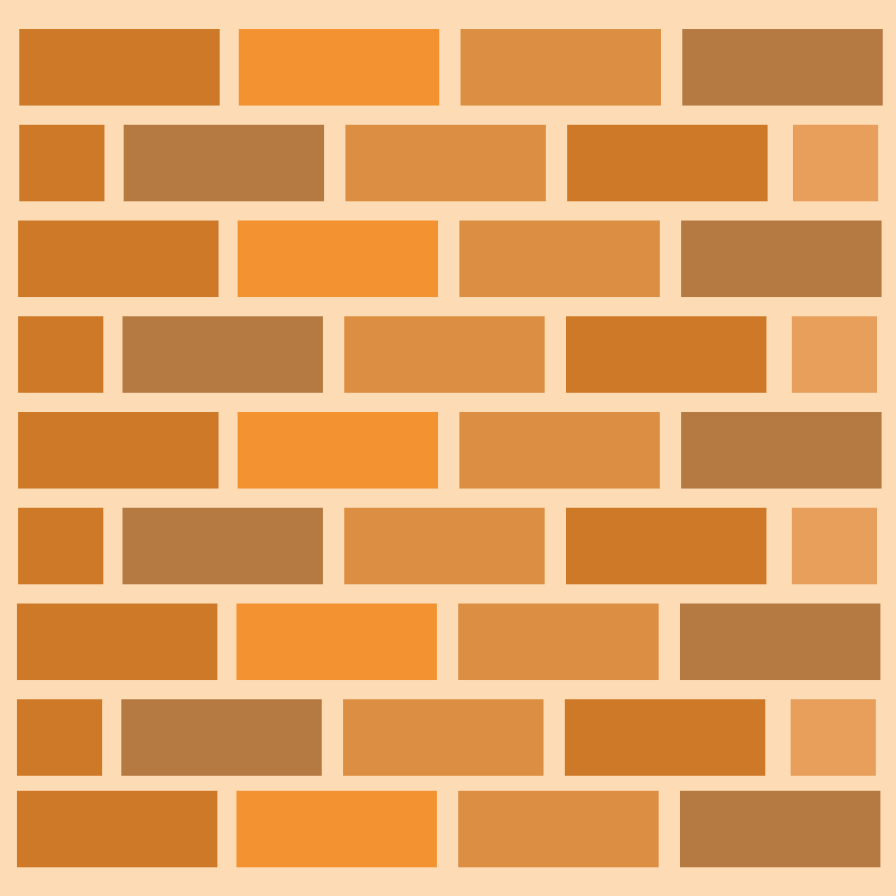
Reproduce this pattern procedurally as a WebGL 1 fragment shader.

```glsl
precision highp float;

uniform vec2 u_resolution;

const vec3 MORTAR = vec3(0.992, 0.859, 0.710);
const vec3 RUST   = vec3(0.808, 0.475, 0.153);
const vec3 ORANGE = vec3(0.953, 0.573, 0.192);
const vec3 TAN    = vec3(0.863, 0.561, 0.259);
const vec3 BROWN  = vec3(0.710, 0.478, 0.259);
const vec3 PEACH  = vec3(0.910, 0.624, 0.357);

const float LAST_ROW = 8.0;
const float ROW_PITCH = 0.10686;
const float FIRST_TOP = 0.0324;
const float BRICK_PITCH = 0.2475;
const vec2 BRICK_SIZE = vec2(0.2237, 0.0854);
const float HALF_BRICK = 0.0951;
const float LEFT_MARGIN = 0.0215;

// Antialiased coverage of an axis-aligned rectangle
float boxCoverage(vec2 p, vec2 corner, vec2 size, vec2 pixel) {
  vec2 halfSize = 0.5 * size;
  vec2 inset = halfSize - abs(p - corner - halfSize);
  vec2 cover = clamp(inset / pixel + 0.5, 0.0, 1.0);
  return cover.x * cover.y;
}

// Left edge (x) and width (y); odd rows start and end with a half brick
vec2 brickSpan(float index, float odd) {
  float first = 1.0 - step(0.5, index);
  float last = step(3.5, index);
  vec2 evenSpan = vec2(LEFT_MARGIN + BRICK_PITCH * index - 0.0025 * (1.0 - first),
                       BRICK_SIZE.x * (1.0 - last));
  float oddLeft = 0.138 + BRICK_PITCH * (index - 1.0) + 0.0045 * last;
  vec2 oddSpan = vec2(mix(oddLeft, LEFT_MARGIN, first),
                      mix(BRICK_SIZE.x, HALF_BRICK, first + last));
  return mix(evenSpan, oddSpan, odd);
}

vec3 brickColor(float index, float odd) {
  if (index < 0.5) return RUST;
  if (index < 1.5) return mix(ORANGE, BROWN, odd);
  if (index < 2.5) return TAN;
  if (index < 3.5) return mix(BROWN, RUST, odd);
  return PEACH;
}

vec3 brickWall(vec2 p, vec2 pixel) {
  float gap = ROW_PITCH - BRICK_SIZE.y;
  float row = floor((p.y - FIRST_TOP + 0.5 * gap) / ROW_PITCH);
  row = clamp(row, 0.0, LAST_ROW);
  float odd = mod(row, 2.0);

  // Rows drift slightly left going down; the last one sits a little high
  float drift = 0.0013 * floor((row + 2.0) / 4.0);
  float top = FIRST_TOP + row * ROW_PITCH - 0.0047 * step(LAST_ROW - 0.5, row);

  vec3 color = MORTAR;
  for (int i = 0; i < 5; i++) {
    float index = float(i);
    vec2 span = brickSpan(index, odd);
    if (span.y > 0.0) {
      float cover = boxCoverage(p, vec2(span.x - drift, top),
                                vec2(span.y, BRICK_SIZE.y), pixel);
      color = mix(color, brickColor(index, odd), cover);
    }
  }
  return color;
}

void main() {
  vec2 uv = gl_FragCoord.xy / u_resolution;
  vec2 fromTopLeft = vec2(uv.x, 1.0 - uv.y);
  gl_FragColor = vec4(brickWall(fromTopLeft, 1.0 / u_resolution), 1.0);
}
```
